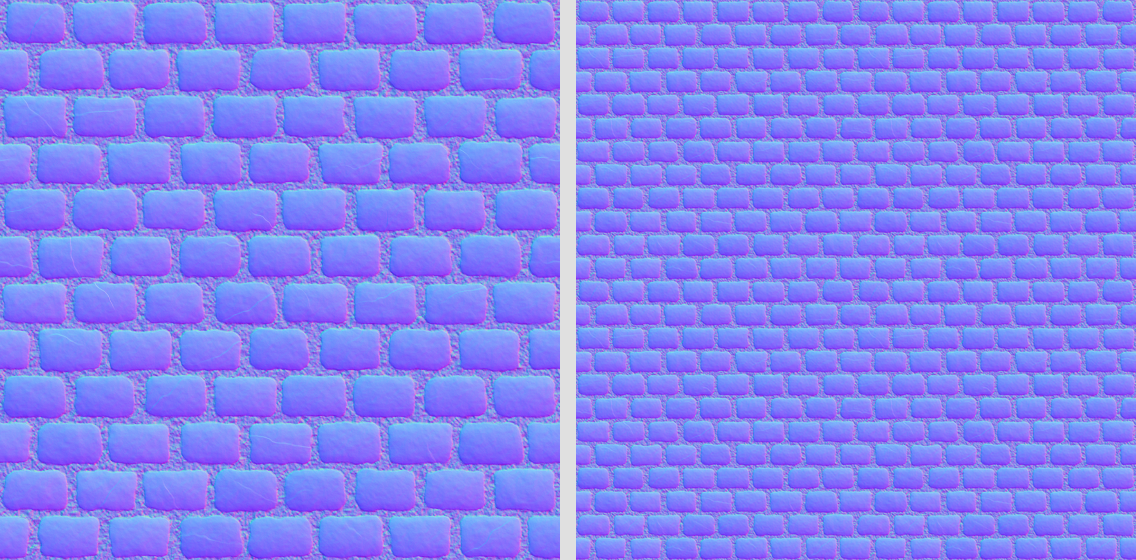
Left: one tile. Right: repeated 2 by 2.
Write a Shadertoy shader that draws this texture map.

```glsl
// Tangent-space normal map of rounded stone bricks in rough mortar, 8 across and 12 down.

vec3 hash3(vec2 p) {
    vec3 q = fract(vec3(p.xyx) * vec3(0.1031, 0.1030, 0.0973));
    q += dot(q, q.yxz + 33.33);
    return fract((q.xxy + q.yzz) * q.zyx);
}

// Value noise in -1..1 that wraps over the unit square
float wrapNoise(vec2 uv, float period) {
    vec2 p = uv * period, i = floor(p), f = p - i;
    f = f * f * f * (f * (f * 6.0 - 15.0) + 10.0);
    vec2 a = mod(i, period), b = mod(i + 1.0, period);
    float low = mix(hash3(a + period).x, hash3(vec2(b.x, a.y) + period).x, f.x);
    float high = mix(hash3(vec2(a.x, b.y) + period).x, hash3(b + period).x, f.x);
    return mix(low, high, f.y) * 2.0 - 1.0;
}

float wrapFbm(vec2 uv, float period) {
    float sum = 0.0, amp = 0.5;
    for (int i = 0; i < 3; i++) {
        sum += amp * wrapNoise(uv, period);
        period *= 2.0;
        amp *= 0.45;
    }
    return sum;
}

float roundedBox(vec2 p, vec2 halfSize, float radius) {
    vec2 q = abs(p) - halfSize + radius;
    return length(max(q, 0.0)) + min(max(q.x, q.y), 0.0) - radius;
}

// x: brick height, y: mortar height, z: brick coverage
vec3 surface(vec2 uv) {
    // Running bond with every other row shifted by half a brick
    vec2 grid = uv * vec2(8.0, 12.0);
    float row = floor(grid.y);
    grid.x += 0.5 * mod(row + 1.0, 2.0);
    vec2 id = mod(floor(grid), vec2(8.0, 12.0));
    vec2 p = (fract(grid) - 0.5) / vec2(8.0, 12.0);
    vec3 r = hash3(id + 7.3), s = hash3(id + 41.7);

    // Uneven outline
    vec2 q = p - (r.xy - 0.5) * vec2(0.004, 0.002);
    q.x *= 1.0 + (s.x - 0.5) * 2.4 * q.y;
    q.y += (s.y - 0.5) * 0.03 * q.x;
    vec2 halfSize = vec2(0.0545, 0.0358) + (vec2(r.z, s.z) - 0.5) * vec2(0.004, 0.002);
    float d = roundedBox(q, halfSize, mix(0.012, 0.021, s.x));
    d += 0.0022 * wrapNoise(uv, 44.0) + 0.0018 * wrapFbm(uv, 110.0);
    float cover = smoothstep(0.002, -0.0025, d);

    // Domed face with a softened rim and fine grain
    float rim = max(d + 0.014, 0.0);
    float brick = -4.6 * q.y * q.y - 0.9 * q.x * q.x - 7.0 * rim * rim;
    brick += dot(q, (s.zx - 0.5) * 0.08);
    brick += 0.0010 * wrapFbm(uv, 40.0) + 0.00026 * wrapFbm(uv, 150.0);

    // Shallow chipped ledges on some faces
    float angle = (r.z - 0.5) * 2.6;
    float ledge = dot(q, vec2(sin(angle), cos(angle))) + (s.y - 0.5) * 0.03;
    ledge += 0.009 * wrapNoise(uv, 28.0) + 0.002 * wrapNoise(uv, 90.0);
    float fade = smoothstep(-0.3, 0.5, wrapNoise(uv, 17.0));
    brick -= step(0.5, r.x) * fade * 0.0006 * smoothstep(-0.0018, 0.0018, ledge);

    float mortar = 0.0022 * wrapFbm(uv, 96.0) + 0.0007 * wrapNoise(uv, 250.0);
    return vec3(brick, mortar, cover);
}

void mainImage(out vec4 fragColor, in vec2 fragCoord) {
    vec2 uv = fragCoord / iResolution.xy;
    float e = max(0.0008, 0.5 / iResolution.y);
    vec3 dx = (surface(uv + vec2(e, 0.0)) - surface(uv - vec2(e, 0.0))) / (2.0 * e);
    vec3 dy = (surface(uv + vec2(0.0, e)) - surface(uv - vec2(0.0, e))) / (2.0 * e);
    float cover = surface(uv).z;

    // Blend the two slopes and add the step down from brick to mortar
    vec2 slope = -mix(vec2(dx.y, dy.y), vec2(dx.x, dy.x), cover);
    slope -= 0.0011 * vec2(dx.z, dy.z);
    slope /= sqrt(1.0 + 0.6 * dot(slope, slope));

    float blue = mix(0.93, 0.985, cover) - mix(0.3, 0.03, cover) * dot(slope, slope);
    vec2 base = mix(vec2(0.54, 0.52), vec2(0.505, 0.5), cover);
    fragColor = vec4(clamp(vec3(base + 0.5 * slope, blue), 0.0, 1.0), 1.0);
}
```
